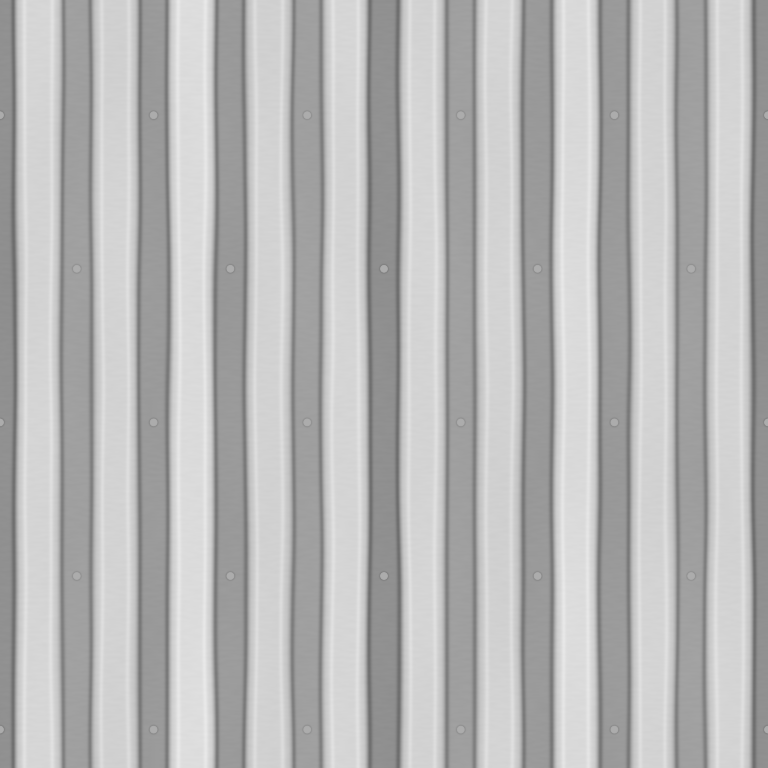
Reproduce this texture procedurally as a three.js fragment shader.

```glsl
varying vec2 vUv;

const float TAU = 6.2831853;
const float RIBS = 10.0;
const float RIVET_ROWS = 5.0;
const float RIVET_RADIUS = 0.0056;
const float VALLEY_TONE = 0.605;
const float RIDGE_TONE = 0.833;
const float RIVET_TONE = 0.675;

// Random unit gradient for a lattice point
vec2 latticeGradient(vec2 cell, vec2 period) {
  vec2 c = mod(cell, period);
  vec3 p = fract(vec3(c.xyx) * vec3(0.1031, 0.1030, 0.0973));
  p += dot(p, p.yzx + 33.33);
  float angle = TAU * fract((p.x + p.y) * p.z);
  return vec2(cos(angle), sin(angle));
}

// Gradient noise that wraps after a whole number of cells
float gradientNoise(vec2 uv, vec2 period) {
  vec2 p = uv * period;
  vec2 cell = floor(p);
  vec2 f = fract(p);
  vec2 w = f * f * f * (f * (f * 6.0 - 15.0) + 10.0);
  float a = dot(latticeGradient(cell, period), f);
  float b = dot(latticeGradient(cell + vec2(1.0, 0.0), period), f - vec2(1.0, 0.0));
  float c = dot(latticeGradient(cell + vec2(0.0, 1.0), period), f - vec2(0.0, 1.0));
  float d = dot(latticeGradient(cell + vec2(1.0, 1.0), period), f - vec2(1.0, 1.0));
  return mix(mix(a, b, w.x), mix(c, d, w.x), w.y);
}

float softLine(float x, float center, float width) {
  float t = (x - center) / width;
  return exp(-t * t);
}

// Tone shift that recurs every five ribs
float ribVariation(float index, float slow, float fast) {
  float phase = TAU * index / 5.0;
  return slow * cos(phase) + fast * cos(2.0 * phase);
}

// Brightness across one rib; x counts ribs, with valleys at whole numbers
float ribShade(float x) {
  float valleyIndex = floor(x + 0.5);
  float fromValley = abs(x - valleyIndex);

  float valley = VALLEY_TONE - ribVariation(valleyIndex, 0.01, 0.03);
  valley -= 0.13 * softLine(fromValley, 0.185, 0.03);

  float ridge = RIDGE_TONE + ribVariation(floor(x) - 2.0, 0.01, 0.016);
  ridge -= 0.055 * (1.0 - smoothstep(0.24, 0.33, fromValley));
  ridge += 0.042 * softLine(fromValley, 0.335, 0.026);

  return mix(valley, ridge, smoothstep(0.19, 0.265, fromValley));
}

// Distance to the nearest rivet of a staggered grid, in canvas units
float rivetDistance(vec2 uv) {
  vec2 index = floor(vec2(uv.x * RIBS + 0.5, uv.y * RIVET_ROWS + 0.25));
  vec2 center = vec2(index.x / RIBS, (index.y + 0.25) / RIVET_ROWS);
  float skipped = mod(index.x + index.y, 2.0);
  return length(uv - center) + skipped;
}

// Pale rivet head with a thin dark rim
float addRivets(float shade, float dist, float radius) {
  float rim = softLine(dist, radius, 0.0012);
  float head = 1.0 - smoothstep(radius - 0.0012, radius, dist);
  return mix(shade - 0.05 * rim, RIVET_TONE - 0.04 * rim, head);
}

void main() {
  // Slightly uneven folds
  float wobble = 0.035 * gradientNoise(vUv, vec2(20.0, 5.0));
  float shade = ribShade(vUv.x * RIBS + wobble);

  // Broad weathering and fine brushed grain
  shade += 0.018 * gradientNoise(vUv, vec2(10.0, 4.0));
  shade += 0.012 * gradientNoise(vUv, vec2(60.0, 240.0));

  shade = addRivets(shade, rivetDistance(vUv), RIVET_RADIUS);
  gl_FragColor = vec4(vec3(shade), 1.0);
}
```
